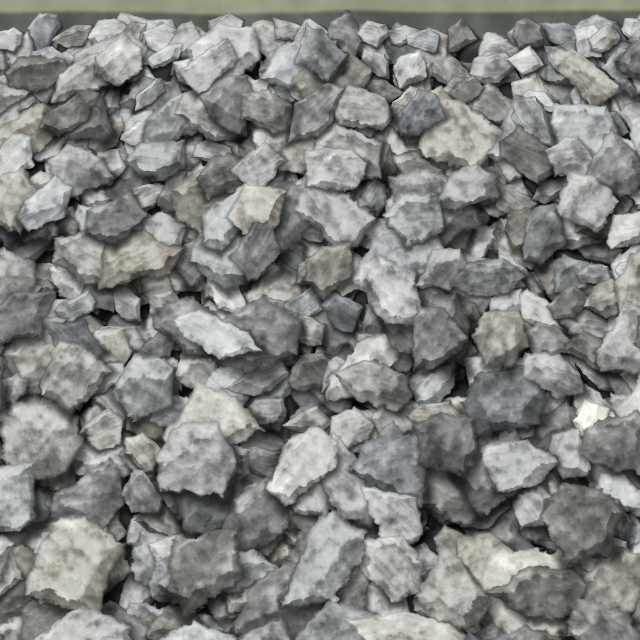
This texture is drawn by a Shadertoy shader. Its source:

```glsl
// Heap of angular grey crushed stones receding to a dark ledge and a pale strip.
const float TAU = 6.28318;
const float NEAR_SIZE = 0.118;   // stone spacing at the bottom edge
const float SHRINK = 0.045;      // loss of spacing per canvas height
const float LEDGE_Y = 0.955;     // upper limit of the heap
const vec3 LIGHT = vec3(-0.25, 0.58, 0.77);
const vec3 GAP = vec3(0.19, 0.20, 0.195);
const vec3 LEDGE = vec3(0.36, 0.375, 0.36);
const vec3 STRIP = vec3(0.60, 0.60, 0.52);

float hash(vec2 p) {
    vec3 q = fract(vec3(p.xyx) * 0.1031);
    q += dot(q, q.yzx + 33.33);
    return fract((q.x + q.y) * q.z);
}

float noise(vec2 p) {
    vec2 i = floor(p), f = fract(p);
    f = f * f * (3.0 - 2.0 * f);
    return mix(mix(hash(i), hash(i + vec2(1, 0)), f.x),
               mix(hash(i + vec2(0, 1)), hash(i + vec2(1, 1)), f.x), f.y);
}

float fbm(vec2 p) {
    float sum = 0.0, amp = 0.5;
    for (int i = 0; i < 4; i++) {
        sum += amp * noise(p);
        p = mat2(1.6, 1.2, -1.2, 1.6) * p + 7.3;
        amp *= 0.5;
    }
    return sum;
}

mat2 turn(float a) {
    return mat2(cos(a), sin(a), -sin(a), cos(a));
}

// Cut polyhedron seen from above: x = edge distance, y = facet lighting.
vec2 stoneShape(vec2 p, vec2 seed, mat2 toCanvas) {
    vec2 tilt = vec2(hash(seed + 3.1), hash(seed + 5.7)) - 0.5;
    float height = 0.17 + 0.12 * hash(seed + 8.2) - dot(tilt, p) * 0.8;
    vec3 normal = normalize(vec3(toCanvas * tilt * 0.6, 1.0));
    float light = max(dot(normal, LIGHT), 0.0);
    float edge = -1.0;
    for (int i = 0; i < 6; i++) {
        vec2 key = seed + float(i) * 11.7;
        float angle = (float(i) + 0.75 * hash(key)) * TAU / 6.0;
        vec2 dir = vec2(cos(angle), sin(angle));
        float d = dot(p, dir) - mix(0.38, 0.64, hash(key + 2.3));
        float slope = mix(0.7, 2.6, hash(key + 4.9));
        float side = -d * slope;
        normal = normalize(vec3(toCanvas * dir * slope * 0.5, 1.0));
        float sideLight = max(dot(normal, LIGHT), 0.30);
        light = mix(light, sideLight, 1.0 - smoothstep(-0.04, 0.04, side - height));
        height = min(height, side);
        edge = max(edge, d);
    }
    return vec2(edge, light);
}

vec3 stoneColor(vec2 p, vec2 seed, float light, float grain, float mottle) {
    float tone = mix(0.46, 0.84, hash(seed + 21.4));
    tone += 0.22 * step(0.985, hash(seed + 31.9));
    float warmth = hash(seed + 17.3) - 0.45;
    vec3 tint = 1.0 + warmth * abs(warmth) * vec3(0.14, 0.02, -0.16);
    float strata = noise(p * vec2(3.0, 16.0) + seed * 5.0) - 0.5;
    float shade = 0.36 + 0.82 * light;
    float wear = 1.0 + 0.85 * (grain - 0.47) + 0.60 * (mottle - 0.47) + 0.20 * strata;
    vec3 stone = tone * tint * shade * wear;
    // Bright faces level off instead of glaring
    return stone - 0.55 * max(stone - 0.74, 0.0);
}

// Paints one layer of scattered stones, far rows first, over the given colour.
vec3 addStones(vec3 col, vec2 ground, float layer, float cellSize, float share,
               float grain, float mottle) {
    vec2 p = ground / cellSize + layer * vec2(13.37, 0.43);
    vec2 base = floor(p);
    for (int j = 1; j >= -1; j--)
    for (int i = -1; i <= 1; i++) {
        vec2 cell = base + vec2(i, j);
        vec2 seed = cell + layer * 57.0;
        vec2 center = cell + 0.5 + 0.6 * (vec2(hash(seed), hash(seed + 41.3)) - 0.5);
        float centerV = (center.y - layer * 0.43) * cellSize;
        float centerY = (NEAR_SIZE - exp(-SHRINK * centerV)) / SHRINK;
        if (hash(seed + 71.0) > share || centerY > LEDGE_Y) continue;

        vec2 offset = p - center;
        float angle = (hash(seed + 6.6) - 0.5) * 2.2;
        mat2 toCanvas = turn(angle);
        float flatness = mix(0.95, 1.65, hash(seed + 12.8));
        vec2 q = transpose(toCanvas) * offset * vec2(0.93, flatness);
        q += 0.20 * (vec2(mottle, grain) - 0.47);
        vec2 shape = stoneShape(q, seed, toCanvas);

        // Contact shadow falls below and to the right.
        float shadowEdge = shape.x + 0.20 * dot(offset, vec2(-0.4, 0.9));
        col *= mix(0.36, 1.0, smoothstep(-0.08, 0.11, shadowEdge));
        vec3 stone = stoneColor(q, seed, shape.y, grain, mottle);
        stone *= mix(1.0, 0.78, smoothstep(-0.06, 0.0, shape.x));
        col = mix(stone, col, smoothstep(-0.022, 0.022, shape.x));
    }
    return col;
}

void mainImage(out vec4 fragColor, in vec2 fragCoord) {
    vec2 uv = fragCoord / iResolution.y;
    float grain = fbm(uv * 80.0);
    float mottle = fbm(uv * 28.0 + 19.0);

    // Ledge and pale strip behind the heap
    float wobble = 0.008 * (noise(uv * 9.0) - 0.5);
    vec3 back = LEDGE * (0.75 + 0.5 * mottle);
    back = mix(back, STRIP * (0.9 + 0.2 * mottle), smoothstep(0.976, 0.986, uv.y + wobble));
    vec3 col = mix(GAP, back, smoothstep(0.91, 0.94, uv.y + wobble));

    // Ground coordinates keep the stones in proportion as they shrink
    float size = NEAR_SIZE - SHRINK * uv.y;
    vec2 ground = vec2((uv.x - 0.5) / size, -log(size) / SHRINK);
    col = addStones(col, ground, 5.0, 0.75, 1.0, grain, mottle);
    col = addStones(col, ground, 1.0, 0.85, 1.0, grain, mottle);
    col = addStones(col, ground, 2.0, 0.62, 0.75, grain, mottle);
    col = addStones(col, ground, 3.0, 1.20, 0.65, grain, mottle);
    col = addStones(col, ground, 4.0, 0.95, 0.50, grain, mottle);

    fragColor = vec4(clamp(col * vec3(0.995, 1.005, 0.99), 0.0, 1.0), 1.0);
}
```
